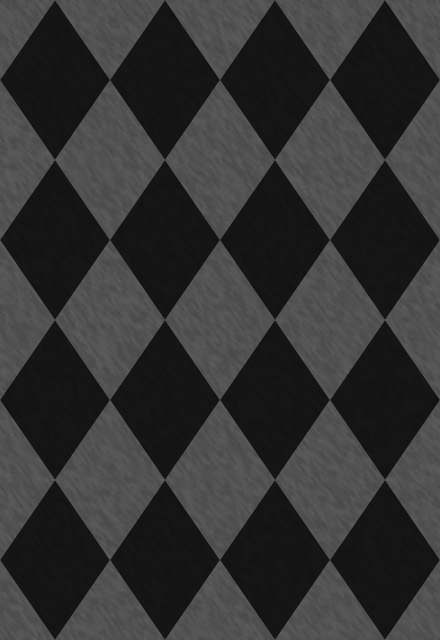
Write a Shadertoy shader that draws this pattern.

```glsl
// Harlequin check: black diamonds on charcoal grey, meeting tip to tip.
// A folded cell gives the diamond; sheared, wrapping value noise gives the
// slanted grain of the cloth, so that all four edges tile.

#define CELLS vec2(4.0, 4.0)         // diamonds across and down
#define BLACK vec3(0.080)
#define GREY vec3(0.322)
#define HALF_SIZE 0.498              // diamond reach, in cells
#define STROKES vec2(132.0, 100.0)   // slanted grain lattice
#define SPECKS vec2(240.0, 340.0)    // fine grain lattice
#define STROKE_DEPTH 0.19
#define SPECK_DEPTH 0.07

float hash(vec2 p) {
    vec3 q = fract(p.xyx * vec3(0.1031, 0.1030, 0.0973));
    q += dot(q, q.yzx + 33.33);
    return fract((q.x + q.y) * q.z);
}

// Value noise that repeats every period lattice steps
float wrapNoise(vec2 p, vec2 period) {
    vec2 i = floor(p);
    vec2 f = p - i;
    f = f * f * (3.0 - 2.0 * f);
    vec2 a = mod(i, period);
    vec2 b = mod(i + 1.0, period);
    return mix(mix(hash(a), hash(vec2(b.x, a.y)), f.x),
               mix(hash(vec2(a.x, b.y)), hash(b), f.x), f.y);
}

// Relative brightness of the cloth, centred on zero
float clothGrain(vec2 uv) {
    // One whole turn of shear leans the strokes and still wraps
    vec2 sheared = vec2(uv.x + uv.y, uv.y);
    float strokes = wrapNoise(sheared * STROKES, STROKES) - 0.5;
    float specks = wrapNoise(uv * SPECKS, SPECKS) - 0.5;
    return STROKE_DEPTH * strokes + SPECK_DEPTH * specks;
}

void mainImage(out vec4 fragColor, in vec2 fragCoord) {
    vec2 uv = fragCoord / iResolution.xy;

    // Diamond, with an edge about one pixel soft
    vec2 cell = abs(fract(uv * CELLS) - 0.5);
    float edge = cell.x + cell.y - HALF_SIZE;
    float soft = 0.5 * length(CELLS / iResolution.xy);
    vec3 color = mix(BLACK, GREY, smoothstep(-soft, soft, edge));

    // Woven surface
    color *= 1.0 + clothGrain(uv);
    fragColor = vec4(color, 1.0);
}
```
